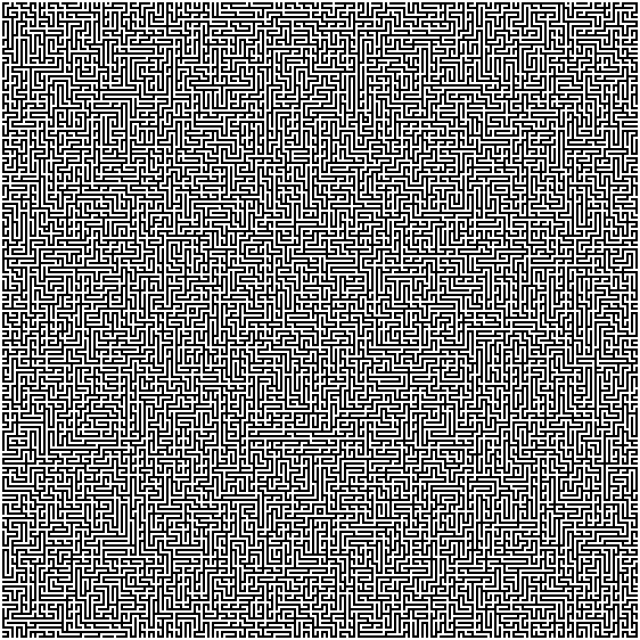
This pattern is drawn by a Shadertoy shader. Its source:

```glsl
#define CELLS 140        // corridors along each side, even
#define SEED 7u
#define CROWDING 1.0     // how strongly branches avoid crowded places
#define BEND 0.6         // share of branches that turn halfway
#define WALL_TONE 1.0
#define PATH_TONE 0.0

uint hash(ivec2 p) {
    uint h = uint(p.x) * 0x9E3779B9u + uint(p.y) * 0x85EBCA6Bu + SEED;
    h = (h ^ (h >> 16)) * 0x7FEB352Du;
    h = (h ^ (h >> 15)) * 0x846CA68Bu;
    return h ^ (h >> 16);
}

// Headings 0..3 point right, up, left, down
ivec2 headingStep(int heading) {
    int side = 1 - (heading & 2);
    return (heading & 1) == 0 ? ivec2(side, 0) : ivec2(0, side);
}

int freeHeading(ivec2 node) {
    return int(hash(node) >> 30);
}

// Nodes of the other checker colour take the least crowded unused link
int fittedHeading(ivec2 node) {
    int neighbour[4];
    for (int k = 0; k < 4; k++)
        neighbour[k] = freeHeading(node + headingStep(k));

    uint bits = hash(node);
    int best = 0;
    float bestCost = 1000.0;
    for (int k = 0; k < 4; k++) {
        int next = (k + 1) & 3, back = (k + 2) & 3, prev = (k + 3) & 3;
        int ahead = neighbour[k], left = neighbour[next], right = neighbour[prev];
        float crowd = 0.0;
        if (ahead == next || ahead == prev) crowd++;
        if (left == k || left == prev) crowd++;
        if (right == k || right == next) crowd++;
        float tieBreak = float((bits >> uint(8 * k)) & 255u) / 256.0;
        float cost = CROWDING * crowd + tieBreak + (ahead == back ? 100.0 : 0.0);
        if (cost < bestCost) {
            bestCost = cost;
            best = k;
        }
    }
    return best;
}

int branchHeading(ivec2 node) {
    return ((node.x + node.y) & 1) == 0 ? freeHeading(node) : fittedHeading(node);
}

// Does a post between two odd-odd nodes carry a wall toward this heading?
// It joins the nodes, crosses their link, or bends from one to the side.
bool postCarries(ivec2 post, int heading) {
    int axis = post.x & 1;
    ivec2 forward = headingStep(axis);
    bool fromBehind = branchHeading((post - forward) >> 1) == axis;
    bool fromAhead = branchHeading((post + forward) >> 1) == axis + 2;
    bool linked = fromBehind || fromAhead;

    uint bits = hash(post + 4096);
    bool bent = fromBehind != fromAhead && float(bits & 1023u) < BEND * 1024.0;
    if (!bent) return ((heading & 1) == axis) == linked;
    int origin = fromBehind ? axis + 2 : axis;
    int turn = (axis + 1 + 2 * int((bits >> 12) & 1u)) & 3;
    return heading == origin || heading == turn;
}

// Tiles: posts at even-even, cells at odd-odd, edges between them
float wallAt(ivec2 tile) {
    int last = 2 * CELLS;
    if (min(tile.x, tile.y) <= 0 || max(tile.x, tile.y) >= last) return 1.0;
    ivec2 odd = tile & 1;
    if (odd.x == odd.y) return float(1 - odd.x);

    // One end of every edge is a post between two nodes
    ivec2 post = (tile - odd) / 2;
    int heading = odd.y;
    if (((post.x + post.y) & 1) == 0) {
        post += odd;
        heading += 2;
    }
    // Swap the axis so that nodes lie ahead and behind along it
    return postCarries(post, heading) ? 1.0 : 0.0;
}

void mainImage(out vec4 fragColor, in vec2 fragCoord) {
    float tilesAcross = float(2 * CELLS + 1);
    float side = min(iResolution.x, iResolution.y);
    vec2 pos = fragCoord / side * tilesAcross;
    float pixel = min(tilesAcross / side, 1.0);

    // Box filter over the four tiles around the nearest corner
    vec2 corner = floor(pos + 0.5);
    vec2 cover = clamp((pos - corner) / pixel + 0.5, 0.0, 1.0);
    ivec2 tile = ivec2(corner);
    float lower = mix(wallAt(tile - 1), wallAt(tile - ivec2(0, 1)), cover.x);
    float upper = mix(wallAt(tile - ivec2(1, 0)), wallAt(tile), cover.x);
    float wall = mix(lower, upper, cover.y);

    fragColor = vec4(vec3(mix(PATH_TONE, WALL_TONE, wall)), 1.0);
}
```
